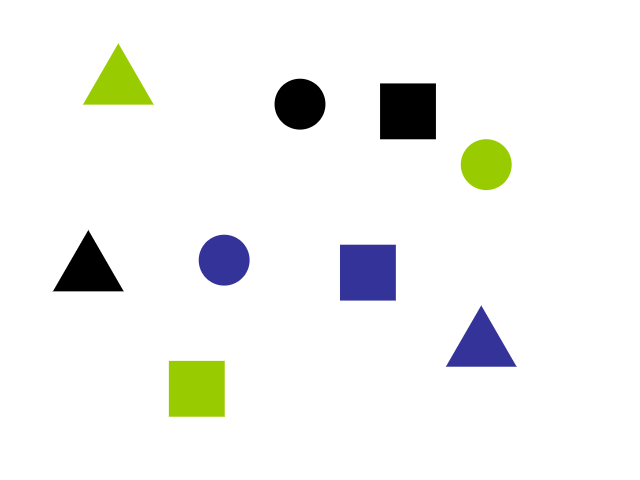
Write a Shadertoy shader that draws this background.

```glsl
float circleDistance(vec2 p, float radius) {
    return length(p) - radius;
}

float squareDistance(vec2 p, float halfSide) {
    vec2 d = abs(p) - halfSide;
    return length(max(d, 0.0)) + min(max(d.x, d.y), 0.0);
}

// Equilateral triangle standing on the middle of its base
float triangleDistance(vec2 p, float height) {
    return max(-p.y, 0.866 * abs(p.x) + 0.5 * (p.y - height));
}

void mainImage(out vec4 fragColor, in vec2 fragCoord) {
    // Canvas height is one unit, with a 4:3 frame
    vec2 p = fragCoord / iResolution.xy * vec2(4.0 / 3.0, 1.0);
    float pixel = 1.0 / iResolution.y;

    // One circle, square and triangle for each ink: black, green, blue
    vec3 inks[3] = vec3[3](vec3(0.0), vec3(0.6, 0.8, 0.0), vec3(0.2, 0.2, 0.6));
    vec2 circles[3] = vec2[3](vec2(0.625, 0.783), vec2(1.013, 0.657), vec2(0.467, 0.458));
    vec2 squares[3] = vec2[3](vec2(0.850, 0.768), vec2(0.410, 0.190), vec2(0.7665, 0.432));
    vec2 triangles[3] = vec2[3](vec2(0.184, 0.393), vec2(0.2465, 0.782), vec2(1.0026, 0.236));

    vec3 color = vec3(1.0);
    for (int i = 0; i < 3; i++) {
        float d = circleDistance(p - circles[i], 0.053);
        d = min(d, squareDistance(p - squares[i], 0.0582));
        d = min(d, triangleDistance(p - triangles[i], 0.1278));
        // Blend across one pixel at the edge
        color = mix(color, inks[i], clamp(0.5 - d / pixel, 0.0, 1.0));
    }
    fragColor = vec4(color, 1.0);
}
```
